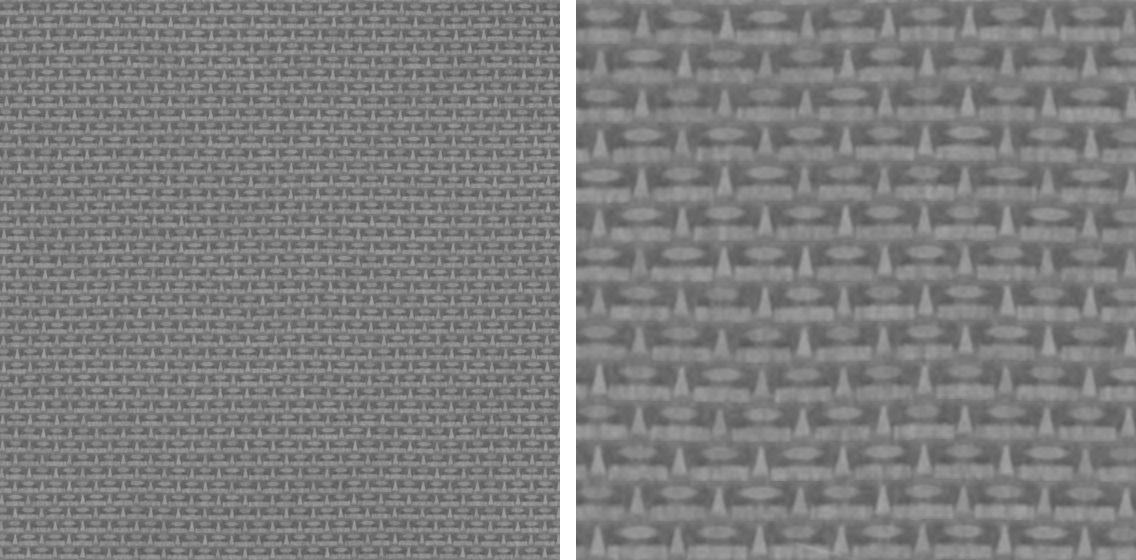
Left, the full canvas; right, a detail of the centre.
A WebGL 2 fragment shader for this texture:

```glsl
#version 300 es
precision highp float;
// Grey woven cloth: staggered rows of wide weft floats, small raised dashes and
// tapered warp points, each a soft shape in a repeated cell. Fibre noise and
// per-cell hashes vary the threads; a faint loose hair adds wear.

uniform vec2 u_resolution;
out vec4 outColor;

float hash(vec2 p) {
    return fract(sin(dot(p, vec2(127.1, 311.7))) * 43758.5453);
}

float noise(vec2 p) {
    vec2 i = floor(p), f = fract(p);
    f = f * f * (3.0 - 2.0 * f);
    return mix(mix(hash(i), hash(i + vec2(1, 0)), f.x),
               mix(hash(i + vec2(0, 1)), hash(i + vec2(1, 1)), f.x), f.y);
}

// Soft box mask; feather is the half width of its edge on each axis.
float softBox(vec2 p, vec2 halfSize, vec2 feather) {
    vec2 m = smoothstep(halfSize + feather, halfSize - feather, abs(p));
    return m.x * m.y;
}

// Soft ellipse mask.
float softOval(vec2 p, vec2 radius, float feather) {
    return smoothstep(1.0 + feather, 1.0 - feather, length(p / radius));
}

float segmentDistance(vec2 p, vec2 a, vec2 b) {
    vec2 d = b - a;
    return length(p - a - d * clamp(dot(p - a, d) / dot(d, d), 0.0, 1.0));
}

float weave(vec2 uv) {
    vec2 repeats = vec2(20.6, 42.2);
    vec2 feather = max(vec2(0.035, 0.09), 0.7 * repeats / u_resolution);

    // Slightly slanted grid; odd rows shift by half a repeat.
    vec2 g = uv - vec2(0.469, 0.558);
    g.x -= 0.013 * g.y;
    g *= repeats;
    g += (vec2(noise(uv * 9.0), noise(uv * 9.0 + 40.0)) - 0.5) * vec2(0.06, 0.12);
    float row = floor(g.y + 0.5);
    g.x += 0.5 * mod(row, 2.0);
    float y = g.y - row;

    // The warp point sits at the cell centre, the floats midway between points.
    vec2 pointCell = vec2(floor(g.x + 0.5), row);
    vec2 floatCell = vec2(floor(g.x), row + 70.0);
    vec2 p = vec2(g.x - pointCell.x, y);
    vec2 q = vec2(fract(g.x) - 0.5, y);
    float pointVary = hash(pointCell) - 0.5;
    float floatVary = hash(floatCell) - 0.5;
    float dashVary = hash(floatCell + 31.0) - 0.5;

    // Ground: mid grey, darker in the hollows beside each point.
    float fibre = noise(uv * vec2(300.0, 110.0)) - 0.5;
    float shade = 0.465;
    shade -= 0.065 * softOval(vec2(abs(p.x) - 0.2, y - 0.06), vec2(0.17, 0.36), 0.4);
    shade -= 0.035 * softBox(q + vec2(0.0, 0.03), vec2(0.3, 0.05), feather);
    shade += 0.035 * softBox(vec2(0.0, y + 0.3), vec2(1.0, 0.1), feather);

    // Wide float with ragged, vertically brushed edges.
    vec2 floatSize = vec2(0.35 + 0.04 * floatVary, 0.16 + 0.05 * fibre);
    float band = softBox(q + vec2(0.0, 0.3), floatSize, feather);
    shade = mix(shade, 0.555 + 0.03 * floatVary + 0.07 * fibre, band);

    // Small dash above the float.
    vec2 dashSize = vec2(0.22 + 0.05 * dashVary, 0.15);
    float dash = softOval(q - vec2(0.03 * dashVary, 0.21), dashSize, 0.35);
    shade = mix(shade, 0.54 + 0.05 * dashVary, dash);

    // Warp point, narrowing upward.
    float taper = mix(0.085, 0.03, smoothstep(-0.35, 0.35, y));
    vec2 tip = p - vec2(0.03 * pointVary, 0.01);
    float point = softBox(tip, vec2(taper, 0.33 + 0.06 * pointVary), feather);
    return mix(shade, 0.585 + 0.05 * pointVary, point);
}

void main() {
    vec2 uv = gl_FragCoord.xy / u_resolution;
    float shade = weave(uv);

    // Fibre streaks, fine grain and slow unevenness of the light.
    shade += 0.045 * (noise(uv * vec2(280.0, 150.0) + 17.0) - 0.5);
    shade += 0.04 * (noise(uv * 420.0) - 0.5);
    shade += 0.02 * (noise(uv * 3.0 + 5.0) - 0.5);

    // One loose hair.
    float hair = segmentDistance(uv, vec2(0.465, 0.343), vec2(0.522, 0.327));
    shade += 0.05 * smoothstep(0.002, 0.0, hair);

    outColor = vec4(vec3(shade), 1.0);
}
```
